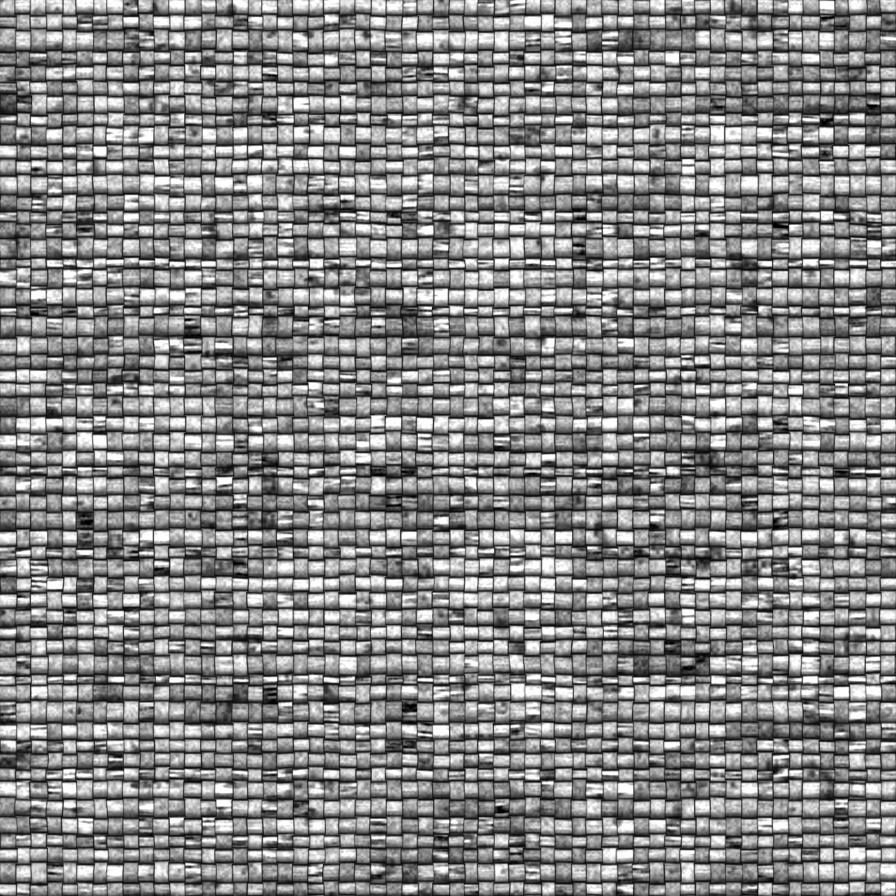
Reproduce this texture procedurally as a WebGL 2 fragment shader.

```glsl
#version 300 es
precision highp float;

uniform vec2 u_resolution;
out vec4 outColor;

const vec2 THREADS = vec2(58.0, 56.0);   // yarns across and down
const vec2 JITTER = vec2(0.14, 0.44);    // uneven yarn widths
const vec2 STAGGER = vec2(0.03, 0.055);  // upper yarns bulge over the lower
const vec2 WOBBLE = vec2(0.10, 0.14);    // wandering of the yarns
const vec2 GAP_WIDTH = vec2(0.085, 0.12);
const float WEFT_TONE = 0.78;
const float WARP_TONE = 0.71;
const float FIBRE = 0.28;
const float GRAIN = 0.22;
const float FRAY_CHANCE = 0.18;
const vec3 GAP_COLOR = vec3(0.03);
const vec3 YARN_COLOR = vec3(1.0, 0.995, 1.0);
const int SAMPLES = 2;                   // per axis

float hash(vec2 p) {
    vec3 q = fract(p.xyx * vec3(0.1031, 0.1030, 0.0973));
    q += dot(q, q.yzx + 33.33);
    return fract((q.x + q.y) * q.z);
}

float noise(vec2 p) {
    vec2 i = floor(p), f = fract(p);
    f = f * f * (3.0 - 2.0 * f);
    return mix(mix(hash(i), hash(i + vec2(1, 0)), f.x),
               mix(hash(i + vec2(0, 1)), hash(i + vec2(1, 1)), f.x), f.y);
}

// Edge of yarn i where it meets the crossing yarn
float yarnEdge(float i, float jitter, float seed, float crossing, float stagger) {
    float side = 1.0 - 2.0 * mod(i + crossing, 2.0);
    float uneven = hash(vec2(i + 20.0, crossing + 3.0 * seed)) - 0.5;
    return i + jitter * (hash(vec2(i + 20.0, seed)) - 0.5) + stagger * (side + 1.6 * uneven);
}

// Returns the yarn's lower edge, upper edge and index
vec3 findYarn(float x, float jitter, float seed, float crossing, float stagger) {
    float i = floor(x);
    if (x < yarnEdge(i, jitter, seed, crossing, stagger)) i -= 1.0;
    else if (x >= yarnEdge(i + 1.0, jitter, seed, crossing, stagger)) i += 1.0;
    return vec3(yarnEdge(i, jitter, seed, crossing, stagger),
                yarnEdge(i + 1.0, jitter, seed, crossing, stagger), i);
}

vec3 weave(vec2 uv) {
    vec2 p = uv * THREADS + 40.0;
    p += WOBBLE * (vec2(noise(p * vec2(0.3, 0.8)), noise(p * vec2(0.35, 0.5) + 9.0)) - 0.5);

    float nearRow = findYarn(p.y, JITTER.y, 17.0, 0.0, 0.0).z;
    vec3 column = findYarn(p.x, JITTER.x, 3.0, nearRow, -STAGGER.x);
    vec3 row = findYarn(p.y, JITTER.y, 17.0, column.z, STAGGER.y);
    vec2 low = vec2(column.x, row.x);
    vec2 size = vec2(column.y, row.y) - low;
    vec2 cell = vec2(column.z, row.z);
    vec2 local = (p - low) / size;
    bool weftOnTop = mod(cell.x + cell.y, 2.0) < 0.5;
    float thin = 1.0 - smoothstep(0.55, 0.85, size.y);

    // Faint, broken gaps between columns; darker gaps between rows
    vec2 edge = min(local, 1.0 - local) * size;
    vec2 open = smoothstep(vec2(0.0), GAP_WIDTH, edge);
    float side = step(0.5, local.x);
    float columnGap = 0.30 + 0.60 * hash(cell + vec2(5.0 + 90.0 * side, 8.0));
    float rowGap = 0.55 + 0.40 * noise(vec2(p.x * 0.7, floor(p.y + 0.5) + 15.0));
    float cover = (1.0 - columnGap * (1.0 - open.x)) * (1.0 - rowGap * (1.0 - open.y));

    // Tones of rows, columns and single tiles
    float rowTone = hash(vec2(cell.y, 71.0)) - 0.5;
    float drift = noise(vec2(p.x * 0.2, cell.y * 0.9 + 4.0)) - 0.5;
    float columnTone = hash(vec2(cell.x, 29.0)) - 0.5;
    float tone = weftOnTop ? WEFT_TONE + 0.22 * rowTone + 0.16 * drift
                           : WARP_TONE + 0.18 * columnTone + 0.08 * drift + 0.08 * rowTone;
    tone += 0.26 * (hash(cell + 11.0) - 0.5);
    float streak = noise(vec2(uv.x * 7.0, cell.y * 0.83 + 31.0));
    tone -= 0.20 * smoothstep(0.68, 0.92, streak);

    // Fibres follow the upper yarn; frayed tiles split into slivers
    vec2 fibreScale = weftOnTop ? vec2(1.3, 8.0) : vec2(3.5, 4.0);
    tone += FIBRE * (noise(p * fibreScale) - 0.5);
    float frayed = max(thin, step(hash(cell + 47.0), FRAY_CHANCE));
    float tilt = 0.8 * (hash(cell + 53.0) - 0.5);
    float sliver = noise(vec2(p.x * 0.9, p.y * 6.0 + p.x * tilt));
    tone += frayed * 1.1 * (sliver - 0.53);
    tone += GRAIN * (noise(p * 7.0 + 13.0) - 0.5);

    // Rounded yarns lit from above, in shadow below
    float shadow = 0.38 + 0.30 * hash(cell + 61.0);
    float light = mix(0.16, 1.10, smoothstep(-0.15, shadow, local.y));
    light *= 1.0 - 0.25 * smoothstep(0.76, 1.0, local.y);
    float across = 2.0 * local.x - 1.0;
    light *= 1.0 - (weftOnTop ? 0.14 : 0.08) * across * across;

    // Small worn, soiled patches
    float soil = smoothstep(0.72, 0.95, noise(p * vec2(0.8, 1.3) + 77.0));
    light *= 1.0 - 0.8 * soil * noise(p * 3.5);

    return mix(GAP_COLOR, YARN_COLOR * clamp(tone * light, 0.0, 1.0), cover);
}

void main() {
    vec3 color = vec3(0.0);
    for (int y = 0; y < SAMPLES; y++)
        for (int x = 0; x < SAMPLES; x++) {
            vec2 offset = (vec2(x, y) + 0.5) / float(SAMPLES) - 0.5;
            color += weave((gl_FragCoord.xy + offset) / u_resolution);
        }
    outColor = vec4(color / float(SAMPLES * SAMPLES), 1.0);
}
```
